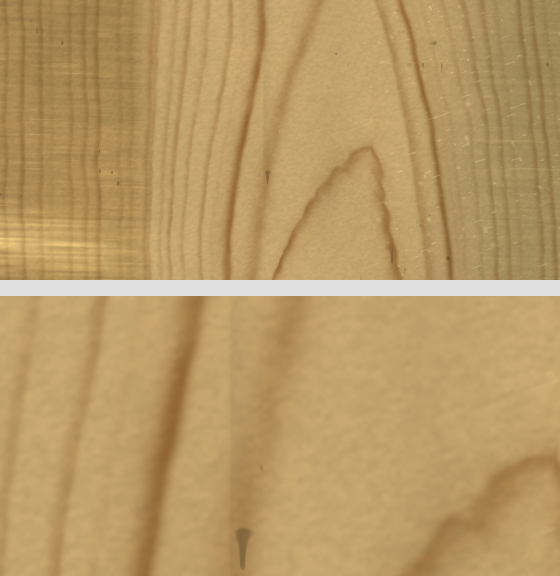
Top, the full canvas; bottom, a detail of the centre.
This texture is drawn by a Shadertoy shader. Its source:

```glsl
const vec3 LEFT_WOOD = vec3(0.685, 0.555, 0.335);
const vec3 PALE_WOOD = vec3(0.775, 0.650, 0.435);
const vec3 OLIVE_WOOD = vec3(0.640, 0.550, 0.360);
const vec3 RING_TINT = vec3(0.74, 0.62, 0.47);
const vec3 GLARE = vec3(0.24, 0.23, 0.17);
const float RING_SPACING = 0.056;
const float GRAIN = 0.055;
const float SCRATCHES = 0.075;

float hash(vec2 p) {
    return fract(sin(dot(p, vec2(12.9898, 78.233))) * 43758.5453);
}

float noise(vec2 p) {
    vec2 i = floor(p), f = fract(p);
    f = f * f * (3.0 - 2.0 * f);
    return mix(mix(hash(i), hash(i + vec2(1, 0)), f.x),
               mix(hash(i + vec2(0, 1)), hash(i + vec2(1, 1)), f.x), f.y);
}

float fbm(vec2 p) {
    float sum = 0.0, amp = 0.5;
    for (int i = 0; i < 4; i++) {
        sum += amp * noise(p);
        p = p * 2.03 + 17.1;
        amp *= 0.5;
    }
    return sum;
}

// Latewood line with a different softness on each side
float band(float d, float below, float above) {
    float w = d < 0.0 ? below : above;
    return exp(-d * d / (w * w));
}

// Irregular thin growth rings across u
float rings(float u, float seed) {
    float sum = 0.0, id = floor(u / RING_SPACING);
    for (int k = -1; k <= 1; k++) {
        vec2 cell = vec2(id + float(k), seed);
        float center = (cell.x + 0.25 + 0.5 * hash(cell)) * RING_SPACING;
        float strength = mix(0.15, 0.55, hash(cell + 5.3));
        sum += strength * band(u - center, 0.013, 0.007);
    }
    return sum;
}

// Positive inside the pointed arch
float arch(vec2 p) {
    float t = (1.32 - p.x) / 0.345;
    float top = 0.48 - 0.25 * t - 0.23 * t * t * t;
    return min((top - p.y) * 0.62, 1.427 - 0.2 * p.y - p.x);
}

void mainImage(out vec4 fragColor, in vec2 fragCoord) {
    vec2 p = fragCoord / iResolution.y;
    float x = p.x, y = p.y;
    float wobble = 0.014 * (noise(vec2(x * 3.0, y * 7.0)) - 0.5)
                 + 0.005 * (noise(p * vec2(18.0, 26.0)) - 0.5);

    // Broad colour zones
    float planed = 1.0 - smoothstep(0.47, 0.56, x + wobble);
    float olive = smoothstep(1.30, 1.98, x);
    vec3 color = mix(PALE_WOOD, LEFT_WOOD, planed);
    color = mix(color, OLIVE_WOOD, olive);
    color *= 0.95 + 0.10 * fbm(p * vec2(5.0, 2.5));
    color *= 1.0 - 0.05 * planed * smoothstep(0.4, 1.0, y);

    // Straight rings, bending along the main line on each side
    float leftLine = mix(0.815, 0.94, smoothstep(0.1, 0.95, y));
    float rightLine = mix(1.615, 1.432, y) + 0.025 * sin(3.1416 * y);
    float leftU = x + wobble - (leftLine - 0.88) * smoothstep(0.4, 0.85, x);
    float rightU = x + wobble - mix(rightLine, 0.5 * (rightLine + 1.52), smoothstep(1.55, 1.85, x));
    float ring = 0.75 * rings(leftU, 1.0) * (1.0 - smoothstep(0.79, 0.83, leftU));
    ring += 0.85 * rings(rightU, 4.0) * smoothstep(0.03, 0.06, rightU);
    ring += 0.35 * band(leftU - 0.545, 0.014, 0.008);

    // Strong lines beside the arch
    float dl = x + wobble - leftLine;
    float dr = x + wobble - rightLine;
    ring += 0.70 * band(dl, 0.019, 0.010) + 0.18 * band(dl, 0.05, 0.02);
    ring += 0.72 * band(dr, 0.013, 0.010) + 0.15 * band(dr, 0.02, 0.04);
    ring += 0.42 * band(dr + 0.083, 0.010, 0.024);
    float outer = x + wobble - (0.90 + 0.08 * y + 0.165 * y * y);
    ring += 0.36 * band(outer, 0.026, 0.020) + 0.12 * band(outer, 0.07, 0.04);

    // Arch with a torn tip
    float tip = exp(-dot(p - vec2(1.31, 0.47), p - vec2(1.31, 0.47)) * 60.0);
    float tear = noise(vec2(x * 32.0 + y * 24.0, y * 18.0)) - 0.5;
    float da = arch(p) + wobble + (0.010 + 0.035 * tip) * tear;
    float archFade = 0.45 + 0.25 * smoothstep(0.45, 0.0, y);
    ring += archFade * band(da, 0.009, 0.024) + 0.16 * band(da, 0.04, 0.07);
    ring *= 0.8 + 0.4 * noise(p * vec2(40.0, 16.0));
    color *= mix(vec3(1), RING_TINT, clamp(ring, 0.0, 1.15));

    // Faint vertical seam
    color *= 1.0 - 0.05 * band(x - 0.943, 0.003, 0.022) * smoothstep(0.15, 0.4, y);

    // Slanted fibres and fine pores
    vec2 q = vec2(x + 0.45 * y, y - 0.35 * x);
    float grain = 0.65 * noise(q * vec2(75.0, 125.0)) + 0.35 * noise(p * 170.0) - 0.5;
    color *= 1.0 + GRAIN * grain * 1.6;

    // Cross scratches on both margins
    float margin = max(planed, 0.75 * smoothstep(1.5, 1.85, x));
    float sy = y + 0.025 * x;
    float streak = 0.6 * noise(vec2(x * 4.0, sy * 115.0)) + 0.4 * noise(vec2(x * 9.0, sy * 60.0)) - 0.5;
    float cut = smoothstep(0.84, 0.97, noise(vec2(x * 8.0 + 31.0, sy * 90.0)));
    color *= 1.0 + margin * SCRATCHES * (1.5 * streak + cut);

    // Glare on the lower left
    float shine = exp(-pow((y - 0.15 + 0.08 * x) / 0.09, 2.0) - x * x * 6.0);
    shine += 0.3 * exp(-pow((y - 0.06) / 0.07, 2.0) - pow((x - 0.32) / 0.16, 2.0));
    color += GLARE * shine * (0.75 + 0.8 * streak);

    // Sparse dark pits and pale splinters
    float pit = smoothstep(0.90, 0.98, noise(p * vec2(45.0, 26.0) + 8.0)) * smoothstep(0.6, 0.75, noise(p * 5.0 + 3.0));
    color *= 1.0 - 0.22 * pit;
    float splinter = smoothstep(0.84, 0.96, noise(q * vec2(38.0, 80.0) + 19.0));
    color += 0.07 * splinter * smoothstep(1.25, 1.42, x);

    fragColor = vec4(clamp(color, 0.0, 1.0), 1.0);
}
```
